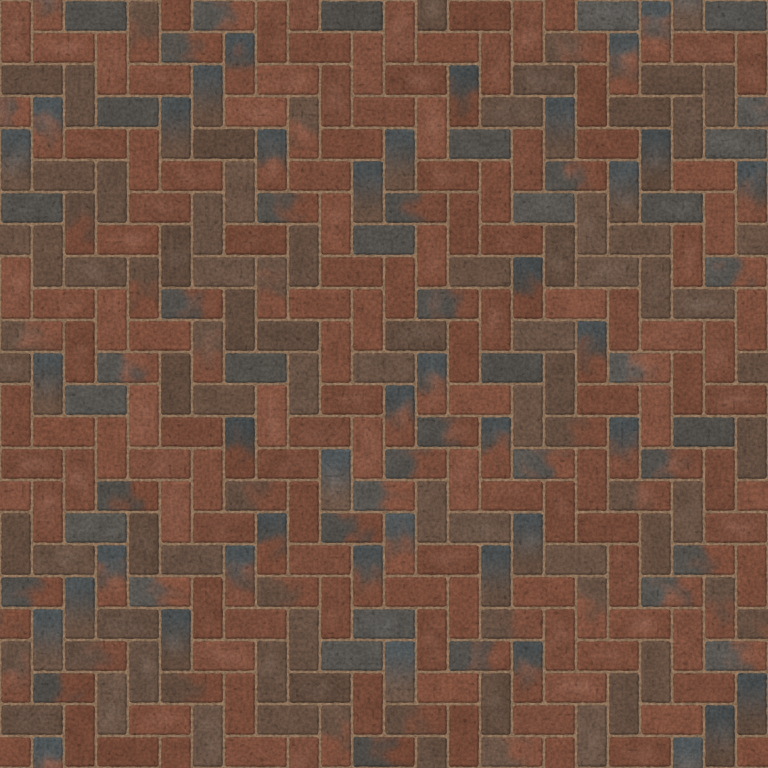
Write a WebGL 1 fragment shader that draws this texture.

```glsl
precision highp float;

uniform vec2 u_resolution;

#define CELLS 24.0
#define JOINT_WIDTH 0.085
#define CORNER_RADIUS 0.07
#define BEVEL_WIDTH 0.10
#define BEVEL_STRENGTH 0.17
#define GRAIN 0.17
#define MOTTLE 0.09
#define RED vec3(0.465, 0.302, 0.238)
#define BROWN vec3(0.388, 0.312, 0.264)
#define SLATE vec3(0.325, 0.318, 0.305)
#define BLUE_SLATE vec3(0.290, 0.312, 0.322)
#define SAND vec3(0.555, 0.450, 0.355)

float hash(vec2 p) {
  vec3 h = fract(p.xyx * vec3(0.1031, 0.1030, 0.0973));
  h += dot(h, h.yzx + 33.33);
  return fract((h.x + h.y) * h.z);
}

float cornerSlope(vec2 lattice, vec2 offset) {
  float angle = 6.28318 * hash(lattice);
  return dot(vec2(cos(angle), sin(angle)), offset);
}

float gradientNoise(vec2 p) {
  vec2 i = floor(p);
  vec2 f = p - i;
  vec2 w = f * f * f * (f * (f * 6.0 - 15.0) + 10.0);
  vec2 e = vec2(1.0, 0.0);
  float low = mix(cornerSlope(i, f), cornerSlope(i + e, f - e), w.x);
  float high = mix(cornerSlope(i + e.yx, f - e.yx), cornerSlope(i + 1.0, f - 1.0), w.x);
  return mix(low, high, w.y);
}

float roundedBox(vec2 p, vec2 halfSize, float radius) {
  vec2 q = abs(p) - halfSize + radius;
  return length(max(q, 0.0)) + min(max(q.x, q.y), 0.0) - radius;
}

// Fired clay: plain red, brown or slate, or slate fading into red along the brick
vec3 clayColor(vec2 id, float along, bool lying, float mottle) {
  float kind = hash(id + 7.3);
  vec3 slate = lying ? SLATE : mix(BLUE_SLATE, BROWN, smoothstep(0.1, 0.9, along));
  vec3 clay = kind < 0.46 ? RED : (kind < 0.72 ? BROWN : slate);
  float fades = max(step(0.86, kind), step(0.63, kind) * step(kind, 0.72));
  float flame = smoothstep(0.25, 0.8, along + 0.5 * mottle);
  clay = mix(clay, RED, fades * flame);
  vec3 tint = vec3(1.0, 0.98, 0.96) + vec3(0.06, 0.08, 0.10) * (hash(id + 31.7) - 0.4);
  return clay * tint * (0.95 + 0.11 * hash(id + 53.1));
}

void main() {
  vec2 p = gl_FragCoord.xy / u_resolution * CELLS;
  float pixel = CELLS / min(u_resolution.x, u_resolution.y);

  // Herringbone: diagonal phase 0, 1 is upper, lower half; 2, 3 is left, right half
  vec2 cell = floor(p);
  float phase = floor(mod(cell.x - cell.y - 0.5, 4.0));
  bool lying = phase > 1.5;
  vec2 origin = cell;
  if (phase > 2.5) origin.x -= 1.0;
  if (phase < 0.5) origin.y -= 1.0;
  vec2 size = lying ? vec2(2.0, 1.0) : vec2(1.0, 2.0);
  vec2 id = mod(origin + 0.5, CELLS) - 0.5;
  vec2 local = p - origin - 0.5 * size;
  float along = lying ? 0.5 + 0.5 * local.x : 0.5 - 0.5 * local.y;

  // Surface noise
  float mottle = gradientNoise(p * 1.7 + 13.0 * hash(id));
  float grain = gradientNoise(p * 8.7) + 0.6 * gradientNoise(p * 15.3 + 41.0);
  float pits = smoothstep(0.28, 0.5, gradientNoise(p * 6.3 + 90.0));

  // Brick outline, slightly ragged
  vec2 halfSize = 0.5 * size - 0.5 * JOINT_WIDTH;
  float dist = roundedBox(local, halfSize, CORNER_RADIUS);
  dist += 0.016 * gradientNoise(p * 7.0 + 23.0);

  // Brick face with wear and a pale bloom in the middle
  vec3 brick = clayColor(id, along, lying, mottle);
  vec2 spread = local / halfSize;
  float bloom = exp(-2.5 * dot(spread, spread)) * step(0.55, hash(id + 77.7));
  brick += vec3(0.035, 0.038, 0.040) * bloom * (0.7 + 1.2 * mottle);
  brick *= 1.0 + GRAIN * grain + MOTTLE * mottle - 0.13 * pits;

  // Bevel lit from the upper left, with a dark rim at the joint
  vec2 edge = abs(local) - halfSize;
  vec2 normal = edge.x > edge.y ? vec2(sign(local.x), 0.0) : vec2(0.0, sign(local.y));
  float bevel = smoothstep(-BEVEL_WIDTH, -0.01, dist);
  brick *= 1.0 + BEVEL_STRENGTH * bevel * dot(normal, vec2(-0.6, 0.8));
  brick *= 1.0 - 0.16 * smoothstep(-0.07, 0.0, dist);

  // Sandy joint
  vec3 joint = SAND * (0.98 + 0.24 * grain);
  float cover = smoothstep(-0.6 * pixel, 0.6 * pixel, dist);
  gl_FragColor = vec4(mix(brick, joint, cover), 1.0);
}
```
